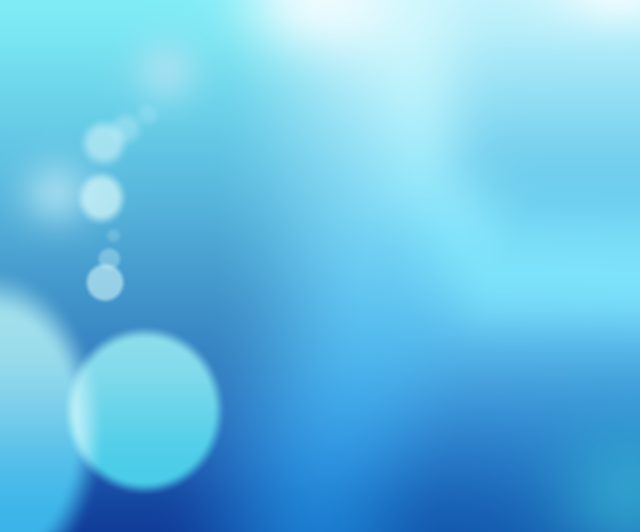
Reproduce this background procedurally as a Shadertoy shader.

```glsl
// Blurred blue and aqua light field with soft translucent bokeh discs.

// Smooth vertical blend through seven evenly spaced colours, bottom to top.
vec3 ramp(float y, vec3 stops[7]) {
    vec3 sum = vec3(0.0);
    float total = 0.0;
    for (int i = 0; i < 7; i++) {
        float d = abs(y * 6.0 - float(i));
        float tail = max(1.5 - d, 0.0);
        float weight = d < 0.5 ? 0.75 - d * d : 0.5 * tail * tail;
        sum += stops[i] * weight;
        total += weight;
    }
    return sum / total;
}

float glow(vec2 p, vec2 center, vec2 radii) {
    vec2 q = (p - center) / radii;
    return exp(-dot(q, q));
}

float softDisc(vec2 p, vec2 center, vec2 radii, float blur) {
    float edge = (length((p - center) / radii) - 1.0) * min(radii.x, radii.y);
    return 1.0 - smoothstep(-blur, blur, edge);
}

float segmentDistance(vec2 p, vec2 a, vec2 b) {
    vec2 ab = b - a;
    return length(p - a - ab * clamp(dot(p - a, ab) / dot(ab, ab), 0.0, 1.0));
}

// Three discs that shrink and fade along a line.
float discChain(vec2 p, vec2 start, vec2 spacing, float radius, float shrink, float blur) {
    float clear = 1.0;
    for (int i = 0; i < 3; i++) {
        float n = float(i);
        float r = radius * pow(shrink, n);
        float disc = softDisc(p, start + spacing * n, vec2(r), min(blur, r * 0.6));
        clear *= 1.0 - disc * 0.62 * pow(0.6, n);
    }
    return 1.0 - clear;
}

vec3 lightField(vec2 p) {
    // Vertical colour ramps for the left, middle and right
    vec3 left = ramp(p.y, vec3[7](
        vec3(0.05, 0.21, 0.58), vec3(0.14, 0.40, 0.72), vec3(0.21, 0.51, 0.76),
        vec3(0.28, 0.62, 0.81), vec3(0.36, 0.74, 0.88), vec3(0.43, 0.84, 0.92),
        vec3(0.51, 0.94, 0.97)));
    vec3 middle = ramp(p.y, vec3[7](
        vec3(0.09, 0.47, 0.80), vec3(0.20, 0.60, 0.89), vec3(0.31, 0.72, 0.93),
        vec3(0.42, 0.80, 0.95), vec3(0.52, 0.85, 0.95), vec3(0.66, 0.91, 0.97),
        vec3(0.86, 0.97, 0.99)));
    vec3 right = ramp(p.y, vec3[7](
        vec3(0.06, 0.33, 0.67), vec3(0.17, 0.50, 0.80), vec3(0.32, 0.69, 0.90),
        vec3(0.46, 0.86, 0.97), vec3(0.41, 0.79, 0.92), vec3(0.59, 0.88, 0.96),
        vec3(0.78, 0.96, 0.99)));
    float lean = 0.10 * (1.0 - smoothstep(0.0, 0.45, p.y));
    float x = p.x + lean;
    vec3 color = mix(left, middle, smoothstep(0.38, 0.70, x));
    color = mix(color, right, smoothstep(0.70, 0.94, x));

    // Bright curved ribbon with a crisper right side
    float upper = segmentDistance(p, vec2(0.76, 1.0), vec2(0.79, 0.66));
    float bend = segmentDistance(p, vec2(0.79, 0.66), vec2(0.93, 0.48));
    float lower = segmentDistance(p, vec2(0.93, 0.48), vec2(1.25, 0.47));
    float d = min(upper, min(bend, lower)) / 0.09;
    vec3 ribbon = mix(vec3(0.50, 0.90, 0.99), vec3(0.80, 0.97, 0.99),
                      smoothstep(0.45, 0.95, p.y));
    color = mix(color, ribbon, 0.75 * exp(-d * d));

    // Highlights along the top and a teal corner
    color = mix(color, vec3(0.95, 0.99, 1.0), 0.85 * glow(p, vec2(0.60, 1.0), vec2(0.13, 0.09)));
    color = mix(color, vec3(0.96, 0.99, 1.0), 0.80 * glow(p, vec2(1.16, 1.01), vec2(0.12, 0.06)));
    color = mix(color, vec3(0.20, 0.67, 0.82), 0.80 * glow(p, vec2(1.18, 0.08), vec2(0.15, 0.15)));
    return color;
}

void mainImage(out vec4 fragColor, in vec2 fragCoord) {
    vec2 p = fragCoord / iResolution.xy * vec2(1.2, 1.0);
    vec3 color = lightField(p);

    // Defocused pale spots
    vec3 mist = vec3(0.70, 0.89, 0.95);
    color = mix(color, mist, 0.72 * glow(p, vec2(0.106, 0.637), vec2(0.065, 0.062)));
    color = mix(color, mist, 0.70 * glow(p, vec2(0.312, 0.868), vec2(0.062, 0.062)));

    // Small bokeh
    vec3 pale = vec3(0.80, 0.95, 0.97);
    color = mix(color, pale, discChain(p, vec2(0.195, 0.731), vec2(0.041, 0.027), 0.036, 0.68, 0.014));
    color = mix(color, pale, discChain(p, vec2(0.197, 0.469), vec2(0.008, 0.044), 0.034, 0.58, 0.006));
    color = mix(color, pale, 0.78 * softDisc(p, vec2(0.190, 0.628), vec2(0.039, 0.042), 0.012));

    // Large overlapping discs
    float sideDisc = softDisc(p, vec2(-0.016, 0.188), vec2(0.184, 0.266), 0.032);
    float roundDisc = softDisc(p, vec2(0.271, 0.228), vec2(0.140, 0.147), 0.014);
    vec3 sideColor = mix(vec3(0.24, 0.73, 0.93), vec3(0.65, 0.89, 0.93), smoothstep(0.0, 0.40, p.y));
    vec3 roundColor = mix(vec3(0.30, 0.82, 0.92), vec3(0.56, 0.88, 0.93), smoothstep(0.10, 0.37, p.y));
    color = mix(color, sideColor, 0.95 * sideDisc);
    color = mix(color, roundColor, 0.96 * roundDisc);
    color = mix(color, vec3(0.80, 0.95, 0.98), 0.85 * sideDisc * roundDisc);

    fragColor = vec4(color, 1.0);
}
```
